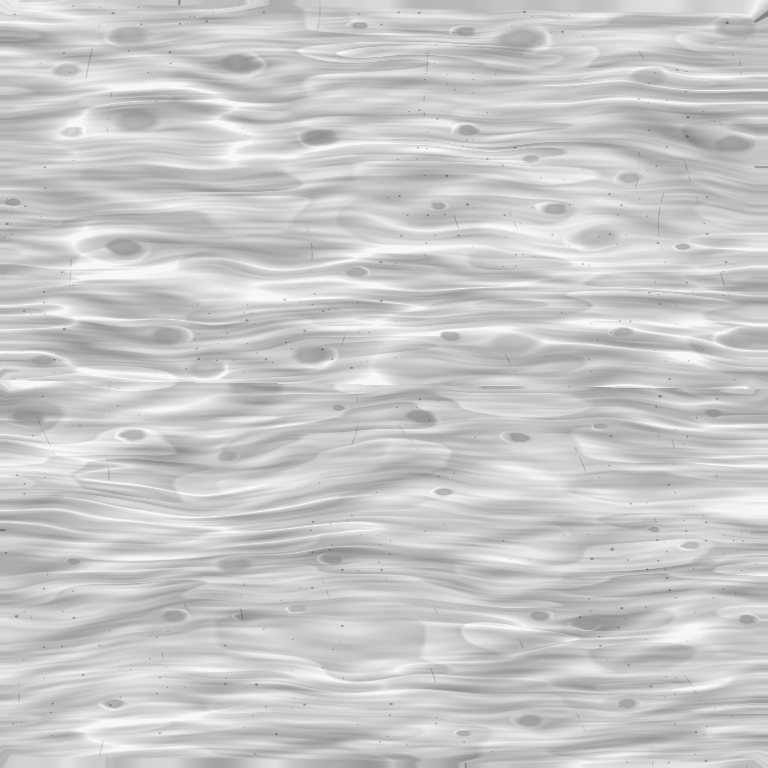
This texture is drawn by a WebGL 2 fragment shader. Its source:

```glsl
#version 300 es
precision highp float;
// Pale grey wood: two stacked, slightly tilted boards with rounded corners.
// Stretched noise bent around scattered elliptical knots makes the grain;
// specks and thin scratches lie on top, and board edges smear outwards.
uniform vec2 u_resolution;
out vec4 fragColor;

vec3 hash3(vec2 p) {
  vec3 q = fract(p.xyx * vec3(0.1031, 0.1030, 0.0973));
  q += dot(q, q.yxz + 33.33);
  return fract((q.xxy + q.yzz) * q.zyx);
}

float noise(vec2 p) {
  vec2 i = floor(p), f = fract(p);
  f = f * f * (3.0 - 2.0 * f);
  float low = mix(hash3(i).x, hash3(i + vec2(1, 0)).x, f.x);
  float high = mix(hash3(i + vec2(0, 1)).x, hash3(i + vec2(1, 1)).x, f.x);
  return mix(low, high, f.y);
}

// Nearest point on a tilted board with rounded corners
vec2 clampToBoard(vec2 p, vec2 center, vec2 halfSize, float tilt) {
  vec2 q = p - center;
  q = vec2(q.x - tilt * q.y, q.y + tilt * q.x);
  vec2 inner = clamp(q, 0.025 - halfSize, halfSize - 0.025);
  vec2 v = q - inner;
  q = inner + v * min(1.0, 0.025 / max(length(v), 1e-5));
  return center + vec2(q.x + tilt * q.y, q.y - tilt * q.x);
}

// x: core cover, y: light or dark halo, z: vertical bend of the grain
vec3 knots(vec2 p) {
  vec3 sum = vec3(0);
  vec2 cell = floor(p * 8.0);
  for (int k = 0; k < 9; k++) {
    vec2 id = cell + vec2(k % 3 - 1, k / 3 - 1);
    vec3 h = hash3(id + 17.0), g = hash3(id + 71.0);
    if (g.x > 0.86) continue;
    vec2 d = p - (id + 0.1 + 0.8 * h.xy) / 8.0;
    float size = mix(0.008, 0.029, h.z);
    vec2 e = d / (size * vec2(1.0, mix(0.4, 0.52, g.y)));
    e.y += 0.3 * e.x * (g.z - 0.5);
    float r = length(e) + 0.35 * (noise(e * 1.4 + id * 9.0) - 0.5);
    float core = 1.0 - smoothstep(0.65, mix(1.5, 1.05, g.z), r);
    core *= mix(0.5, 0.95, g.z) * (0.85 + 0.15 * smoothstep(0.2, 0.85, r));
    sum.x = max(sum.x, core);
    float ring = exp(-pow((r - 1.35) / 0.16, 2.0));
    float side = smoothstep(0.0, 1.2, e.x * (g.y - 0.5) * 2.0 + e.y * (h.x - 0.5) * 2.0);
    sum.y += 0.11 * ring * side - 0.05 * exp(-0.35 * r * r) * g.z;
    sum.z -= d.y * 0.6 * exp(-dot(e, e) * 0.25);
  }
  return sum;
}

// Ramps that brighten slowly and end in a crisp edge
float ramps(vec2 p) {
  float f = fract(2.6 * noise(p));
  return f * (1.0 - smoothstep(0.86, 1.0, f)) - 0.43;
}

float grain(vec2 p, float bend) {
  // Slow waves tilt the fibres into shallow diagonals
  vec2 w = p + vec2(0.0, bend);
  w.y += 0.034 * (noise(p * vec2(4.0, 9.0) + 4.0) - 0.5);
  w.y += 0.014 * (noise(p * vec2(11.0, 26.0) + 31.0) - 0.5);
  float tone = 0.793;
  tone += 0.06 * (noise(w * vec2(2.5, 11.0) + 50.0) - 0.5);
  tone += 0.11 * (noise(w * vec2(6.0, 48.0) + 90.0) - 0.5);
  tone += 0.14 * (noise(w * vec2(9.0, 110.0) + 130.0) - 0.5);
  tone += 0.11 * (noise(w * vec2(14.0, 210.0) + 170.0) - 0.5);
  tone += 0.08 * (noise(w * vec2(18.0, 370.0) + 190.0) - 0.5);
  // Crisp-edged streaks along the grain and on crossing diagonals
  float mask = noise(p * vec2(6.0, 16.0) + 250.0);
  tone += 0.17 * ramps(w * vec2(6.0, 52.0) + 210.0) * mask;
  vec2 rising = vec2(w.x + 0.3 * w.y, w.y - 0.25 * w.x);
  vec2 falling = vec2(w.x - 0.3 * w.y, w.y + 0.23 * w.x);
  float turn = smoothstep(0.3, 0.7, noise(p * vec2(4.0, 9.0) + 270.0));
  tone += 0.18 * turn * (noise(rising * vec2(7.0, 70.0) + 280.0) - 0.5);
  tone += 0.18 * (1.0 - turn) * (noise(falling * vec2(7.0, 70.0) + 310.0) - 0.5);
  // Narrow light fibres
  float ridge = 1.0 - abs(2.0 * noise(w * vec2(5.0, 60.0) + 290.0) - 1.0);
  float patches = smoothstep(0.3, 0.8, noise(p * vec2(5.0, 18.0) + 330.0));
  return tone + 0.22 * (pow(ridge, 6.0) - 0.18) * patches;
}

float specks(vec2 p, float px) {
  vec2 id = floor(p * 80.0);
  vec3 h = hash3(id + 400.0);
  float chance = 0.15 * smoothstep(0.35, 0.8, noise(p * 7.0 + 370.0));
  vec2 d = (fract(p * 80.0) - 0.2 - 0.6 * h.xy) / 80.0;
  float radius = mix(0.0003, 0.0018, h.x * h.y);
  float dotCover = 1.0 - smoothstep(radius - px * 0.5, radius + px * 0.8, length(d * vec2(0.75, 1.0)));
  return dotCover * step(h.z, chance);
}

float scratches(vec2 p, float px) {
  float cover = 0.0;
  vec2 cell = floor(p * 9.0);
  for (int k = 0; k < 9; k++) {
    vec2 id = cell + vec2(k % 3 - 1, k / 3 - 1);
    vec3 h = hash3(id + 500.0), g = hash3(id + 600.0);
    if (g.x > 0.45) continue;
    vec2 d = p - (id + h.xy) / 9.0;
    float offset = abs(d.x + d.y * (g.y * 1.1 - 0.35) + d.y * d.y * (g.z - 0.5) * 12.0);
    float line = 1.0 - smoothstep(0.0, 0.0003 + px, offset);
    float reach = mix(0.015, 0.05, h.z);
    line *= 1.0 - smoothstep(reach * 0.6, reach, abs(d.y));
    cover = max(cover, line * smoothstep(0.4, 0.75, noise(vec2(d.y * 150.0, g.y * 99.0))));
  }
  return cover;
}

void main() {
  vec2 uv = gl_FragCoord.xy / u_resolution;
  float px = 1.0 / min(u_resolution.x, u_resolution.y);
  bool upper = uv.y > 0.499 - 0.012 * (uv.x - 0.5);
  vec2 p = upper ? clampToBoard(uv, vec2(0.495, 0.745), vec2(0.489, 0.246), 0.016)
                 : clampToBoard(uv, vec2(0.498, 0.252), vec2(0.493, 0.244), 0.013);
  p += upper ? vec2(3.0, 5.0) : vec2(11.0, 8.0);

  vec3 knot = knots(p);
  float tone = grain(p, knot.z) + knot.y;
  tone = mix(tone, 0.61 + 0.2 * (tone - 0.78), knot.x);
  tone -= 0.22 * specks(p, px) + 0.12 * scratches(p, px);
  fragColor = vec4(vec3(clamp(tone, 0.4, 0.97)), 1.0);
}
```
